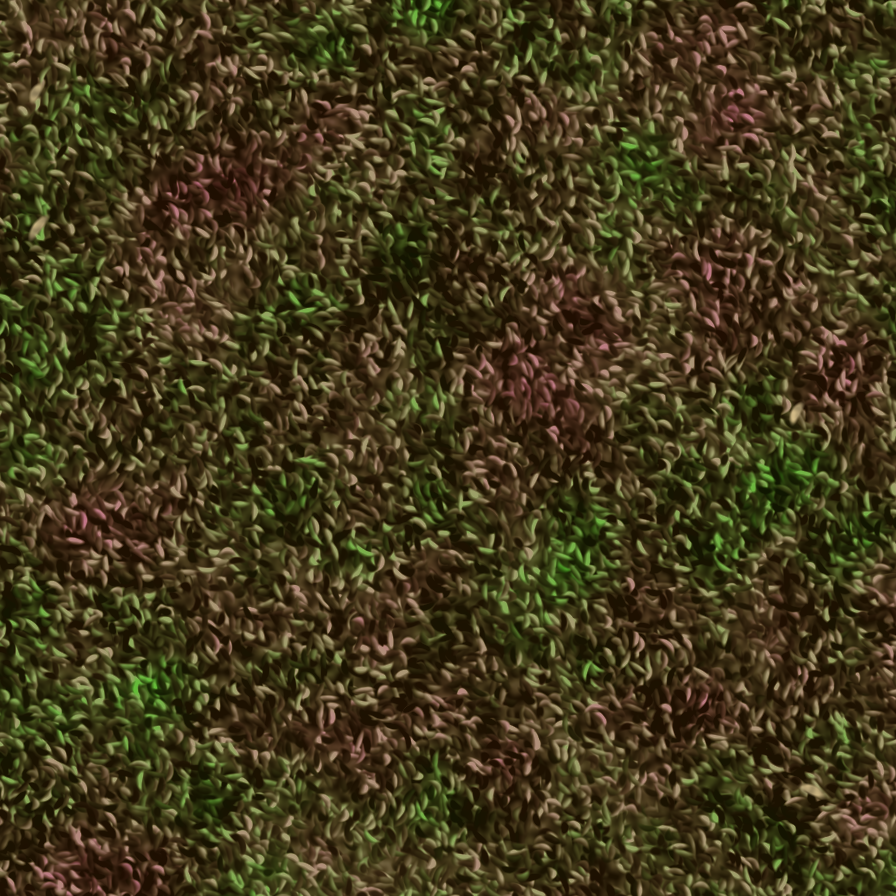
Reproduce this texture procedurally as a WebGL 1 fragment shader.

```glsl
precision highp float;

uniform vec2 u_resolution;

const vec3 SOIL = vec3(0.11, 0.07, 0.005);
const vec3 MOSS = vec3(0.30, 0.25, 0.12);
const vec3 STRAW = vec3(0.66, 0.61, 0.45);
const vec3 CHIP = vec3(0.74, 0.66, 0.48);
const vec3 GREEN_TINT = vec3(-0.24, 0.12, -0.30);
const vec3 RED_TINT = vec3(0.08, -0.13, 0.10);
const float BLADE_CELLS = 43.0;
const float CHIP_CELLS = 5.0;
const float MEAN_TONE = 0.32;

float hash(vec2 p, float seed) {
  vec3 q = fract(vec3(p.xyx) * vec3(0.1031, 0.1030, 0.0973) + seed * 0.1317);
  q += dot(q, q.yzx + 33.33);
  return fract((q.x + q.y) * q.z);
}

float cornerSlope(vec2 cell, vec2 offset) {
  float angle = 6.2832 * hash(cell, 7.0);
  return dot(vec2(cos(angle), sin(angle)), offset);
}

float gradientNoise(vec2 p) {
  vec2 i = floor(p);
  vec2 f = p - i;
  vec2 w = f * f * f * (f * (f * 6.0 - 15.0) + 10.0);
  vec2 e = vec2(1.0, 0.0);
  float low = mix(cornerSlope(i, f), cornerSlope(i + e, f - e), w.x);
  float high = mix(cornerSlope(i + e.yx, f - e.yx), cornerSlope(i + 1.0, f - 1.0), w.x);
  return 1.4 * mix(low, high, w.y);
}

// Coordinates of a bent ellipse: x along, y across, both 1 at the rim
vec2 bladeSpace(vec2 p, float angle, vec2 size, float bend) {
  float c = cos(angle);
  float s = sin(angle);
  vec2 q = vec2(c * p.x + s * p.y, c * p.y - s * p.x) / size;
  q.y += bend * (q.x * q.x - 0.3);
  return q;
}

float softMask(vec2 q, float core) {
  return 1.0 - smoothstep(core, 1.0, length(q));
}

// Paints one layer of blades over surface: x is tone, y is hue
vec2 paintBlades(vec2 surface, vec2 p, float lean, float seed) {
  vec2 grid = p * BLADE_CELLS + seed * vec2(3.37, 5.71);
  vec2 base = floor(grid);
  for (int j = -1; j <= 1; j++) {
    for (int i = -1; i <= 1; i++) {
      vec2 cell = base + vec2(float(i), float(j));
      vec2 center = cell + vec2(hash(cell, seed), hash(cell, seed + 11.0));
      float turn = hash(cell, seed + 23.0) - 0.5;
      float light = hash(cell, seed + 31.0);
      float hue = hash(cell, seed + 43.0) - 0.5;
      float scale = hash(cell, seed + 59.0);
      vec2 size = vec2(mix(0.36, 0.68, scale), mix(0.27, 0.19, scale));
      vec2 q = bladeSpace(grid - center, lean + 2.0 * turn, size, 2.4 * hue);
      float shade = mix(0.4, 1.15, smoothstep(-0.7, 0.5, -q.y));
      vec2 blade = vec2(1.08 * pow(light, 1.7) * shade, hue);
      surface = mix(surface, blade, softMask(q, 0.4));
    }
  }
  return surface;
}

// Sparse pale flakes lying on top
float chipMask(vec2 p) {
  vec2 grid = p * CHIP_CELLS;
  vec2 cell = floor(grid);
  vec2 center = cell + 0.2 + 0.6 * vec2(hash(cell, 71.0), hash(cell, 73.0));
  float present = step(0.82, hash(cell, 79.0));
  float angle = 1.6 * hash(cell, 83.0) - 0.5;
  float stretch = mix(0.06, 0.11, hash(cell, 89.0));
  vec2 q = bladeSpace(grid - center, angle, vec2(stretch, 0.035), 0.4);
  return present * softMask(q, 0.45);
}

vec3 toneColor(float tone) {
  vec3 lower = mix(SOIL, MOSS, clamp(tone / 0.36, 0.0, 1.0));
  return mix(lower, STRAW, clamp((tone - 0.36) / 0.64, 0.0, 1.0));
}

void main() {
  vec2 p = gl_FragCoord.xy / min(u_resolution.x, u_resolution.y);

  // Broad patches of light, hue and growth direction
  float patchLight = gradientNoise(p * 6.0 + 2.3) + 0.6 * gradientNoise(p * 15.0 + 8.1);
  float patchHue = gradientNoise(p * 5.0 + 17.4) + 0.8 * gradientNoise(p * 13.0 + 31.2);
  float lean = 2.2 + 0.9 * gradientNoise(p * 8.0 + 41.7);

  // Overlapping blades above a dim ground
  vec2 surface = vec2(0.22 + 0.3 * gradientNoise(p * 70.0), 0.0);
  for (int layer = 0; layer < 6; layer++) {
    surface = paintBlades(surface, p, lean, float(layer) + 1.0);
  }

  // Fine mottling and contrast
  float mottle = 1.0 + 0.3 * gradientNoise(p * 105.0 + 5.5);
  float tone = surface.x * mottle + 0.11 * patchLight;
  tone = MEAN_TONE + 1.15 * (tone - MEAN_TONE);

  // Green and reddish growth
  float hue = 1.1 * patchHue + 0.9 * surface.y;
  vec3 tint = GREEN_TINT * max(hue, 0.0) + RED_TINT * max(-hue, 0.0);
  vec3 color = toneColor(tone) * (1.0 + 1.2 * tint);

  color = mix(color, CHIP * mottle, 0.9 * chipMask(p));
  gl_FragColor = vec4(clamp(color, 0.0, 1.0), 1.0);
}
```
